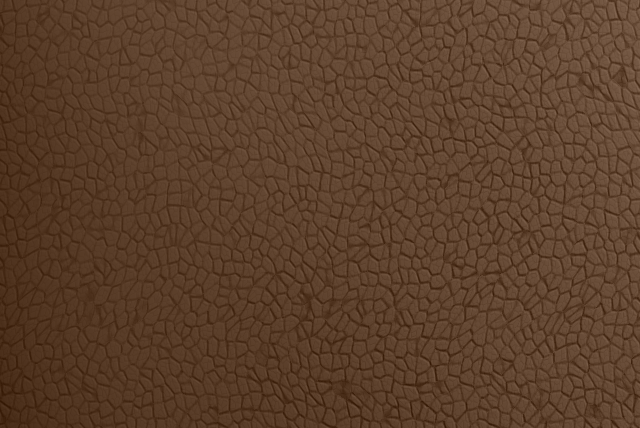
This texture is drawn by a Shadertoy shader. Its source:

```glsl
const vec3 SHADE_BROWN = vec3(0.28, 0.17, 0.09);
const vec3 LIT_BROWN = vec3(0.48, 0.37, 0.29);
const vec2 CELLS = vec2(40.0, 31.0);        // grains per canvas height
const float JITTER = 0.88;
const float CREASE_WIDTH = 0.32;
const float CREASE_DEPTH = 0.42;
const float FINE_SCALE = 2.3;
const float FINE_AMOUNT = 0.22;
const float SLOPE_GAIN = 0.24;
const vec2 LIGHT_STEP = vec2(0.0026, 0.0034);
const float BASE_LIGHT = 0.20;
const vec2 LIGHT_FALL = vec2(0.40, 0.27);
const float LEFT_SHADOW = 0.20;

vec2 hash2(vec2 p) {
    vec3 q = fract(p.xyx * vec3(0.1031, 0.1030, 0.0973));
    q += dot(q, q.yzx + 33.33);
    return fract((q.xx + q.yz) * q.zy);
}

// Layered sines bend the rows of grains
vec2 bend(vec2 p) {
    p += 0.022 * sin(p.yx * vec2(8.0, 6.5) + vec2(0.6, 2.1));
    p += 0.007 * sin(p.yx * vec2(21.0, 25.0) + vec2(4.0, 1.3));
    return p + 0.0025 * sin(p.yx * vec2(67.0, 59.0));
}

// Rounded cell: 1 on the grain, falling to 0 in its creases
float pillow(vec2 p) {
    vec2 cell = floor(p);
    vec2 nearId = cell, nextId = cell;
    float nearDist = 9.0, nextDist = 9.0;
    for (int y = -1; y <= 1; y++) {
        for (int x = -1; x <= 1; x++) {
            vec2 id = cell + vec2(x, y);
            float d = length(id + 0.5 + JITTER * (hash2(id) - 0.5) - p);
            if (d < nearDist) {
                nextDist = nearDist;
                nextId = nearId;
                nearDist = d;
                nearId = id;
            } else if (d < nextDist) {
                nextDist = d;
                nextId = id;
            }
        }
    }
    float strength = mix(0.4, 1.0, hash2(nearId + nextId + 71.0).x);
    float crease = 1.0 - smoothstep(0.0, CREASE_WIDTH, nextDist - nearDist);
    return 1.0 - strength * crease;
}

float relief(vec2 p) {
    vec2 q = bend(p) * CELLS + 50.0;
    return pillow(q) + FINE_AMOUNT * (pillow(q * FINE_SCALE) - 1.0);
}

// Broad light from the upper right with a dark left edge
float ambient(vec2 uv) {
    float sheen = 0.035 * sin(uv.x * 9.0 + 2.0 * uv.y) * sin(uv.y * 5.0 + 1.0);
    return BASE_LIGHT + dot(uv, LIGHT_FALL) + sheen
        - LEFT_SHADOW * exp(-9.0 * uv.x);
}

void mainImage(out vec4 fragColor, in vec2 fragCoord) {
    vec2 uv = fragCoord / iResolution.xy;
    vec2 p = fragCoord / iResolution.y;

    // Crease shade and slope towards the light
    float height = relief(p);
    float slope = height - relief(p + LIGHT_STEP);
    float contrast = mix(0.65, 1.3, smoothstep(0.0, 0.9, uv.x));
    float detail = CREASE_DEPTH * (height - 1.0) + SLOPE_GAIN * slope;

    float tone = ambient(uv) + contrast * detail;
    fragColor = vec4(mix(SHADE_BROWN, LIT_BROWN, max(tone, -0.6)), 1.0);
}
```
